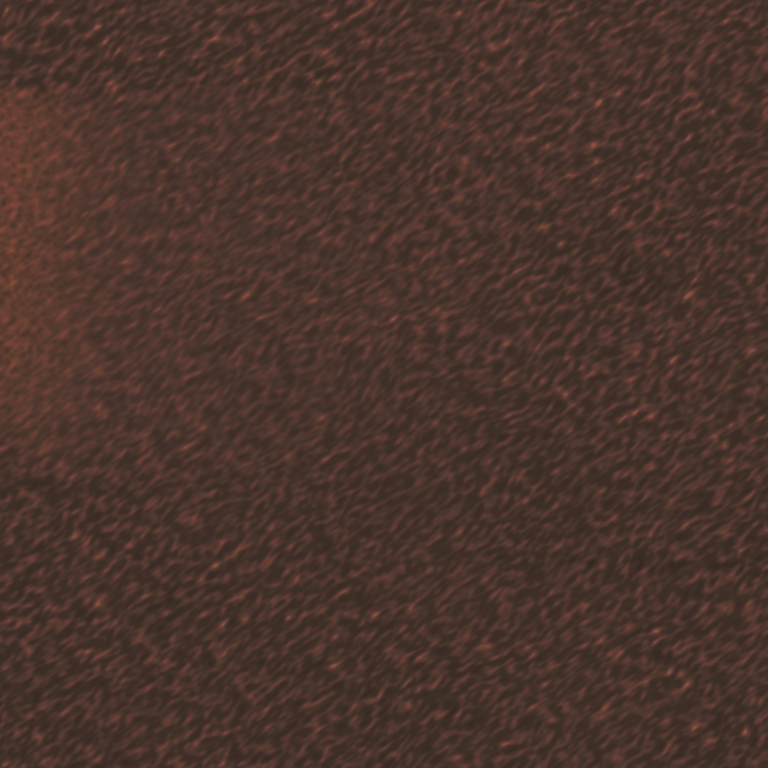
This texture is drawn by a Shadertoy shader. Its source:

```glsl
// Dark brown leather with fine slanted grain and a soft reddish glow at the left.

vec2 hashGradient(vec2 cell) {
    vec3 p = fract(cell.xyx * vec3(0.1031, 0.1030, 0.0973));
    p += dot(p, p.yzx + 33.33);
    float angle = 6.2832 * fract((p.x + p.y) * p.z);
    return vec2(cos(angle), sin(angle));
}

// Gradient noise, roughly -0.7 to 0.7
float noise(vec2 p) {
    vec2 i = floor(p), f = fract(p);
    vec2 u = f * f * f * (f * (f * 6.0 - 15.0) + 10.0);
    float a = dot(hashGradient(i), f);
    float b = dot(hashGradient(i + vec2(1, 0)), f - vec2(1, 0));
    float c = dot(hashGradient(i + vec2(0, 1)), f - vec2(0, 1));
    float d = dot(hashGradient(i + vec2(1, 1)), f - vec2(1, 1));
    return mix(mix(a, b, u.x), mix(c, d, u.x), u.y);
}

// Noise stretched along a direction; density is cells along and across it
float streaks(vec2 p, float angle, vec2 density) {
    vec2 along = vec2(cos(angle), sin(angle));
    vec2 across = vec2(-along.y, along.x);
    return noise(vec2(dot(p, along), dot(p, across)) * density + 140.0);
}

// Thin horizontal fold that wavers a little
float crease(vec2 p, float height) {
    float d = p.y - height - 0.02 * noise(vec2(p.x * 6.0, height * 30.0));
    return exp(-d * d / 0.00008);
}

vec3 leatherColor(float tone) {
    vec3 color = mix(vec3(0.18, 0.14, 0.115), vec3(0.24, 0.18, 0.15), smoothstep(-3.0, -1.1, tone));
    color = mix(color, vec3(0.29, 0.21, 0.18), clamp((tone + 1.1) / 1.0, 0.0, 1.0));
    color = mix(color, vec3(0.35, 0.23, 0.20), clamp((tone + 0.1) / 1.1, 0.0, 1.0));
    color = mix(color, vec3(0.41, 0.25, 0.21), clamp((tone - 1.0) / 1.1, 0.0, 1.0));
    return mix(color, vec3(0.54, 0.33, 0.25), clamp((tone - 2.1) / 1.8, 0.0, 1.0));
}

void mainImage(out vec4 fragColor, in vec2 fragCoord) {
    vec2 uv = fragCoord / iResolution.xy;

    // Bend the grain gently so that its direction wanders
    vec2 p = uv + 0.010 * vec2(noise(uv * 8.0), noise(uv * 8.0 + 17.0));
    p += 0.0025 * vec2(noise(uv * 27.0 + 5.0), noise(uv * 27.0 + 31.0));

    // Long ridges, steeper short ones and fine pores
    float grain = 0.85 * streaks(p, 0.56, vec2(38.0, 98.0));
    grain += 0.70 * streaks(p, 0.86, vec2(50.0, 118.0));
    grain += 0.65 * streaks(p, 0.62, vec2(80.0, 165.0));
    grain *= 3.3;
    grain += 0.17 * (grain * grain - 1.0);

    // Smoother, warmer panel with a firm upper edge
    float top = 1.0 - smoothstep(0.86, 0.90, uv.y + 0.01 * noise(uv * 5.0));
    float panel = top * smoothstep(0.30, 0.50, uv.y) * (1.0 - smoothstep(0.15, 0.75, uv.x));
    float glow = top * smoothstep(0.33, 0.60, uv.y) * exp(-uv.x * uv.x / 0.009);

    // Uneven shading, folds and one dark stain
    float shade = 0.38 * noise(uv * 4.0 + 9.0) + 0.25 * noise(uv * 11.0);
    shade -= 0.6 * crease(uv, 0.36) * (1.0 - smoothstep(0.1, 0.3, uv.x));
    shade -= 0.6 * crease(uv, 0.265) * smoothstep(0.6, 0.8, uv.x);
    vec2 stain = (uv - vec2(0.83, 0.63)) / vec2(0.04, 0.03);
    shade -= 0.7 * exp(-dot(stain, stain));

    // Rounder pebbles take over where the glow falls
    float pebbles = 3.0 * noise(uv * 95.0) + 2.0 * noise(uv * 140.0 + 60.0);
    grain = mix(grain, pebbles, 0.6 * glow);

    float calm = 1.0 - 0.25 * panel - 0.15 * smoothstep(0.35, 0.0, length(uv - vec2(0.5, 0.42)));
    float tone = 0.92 * grain * calm + shade + 0.40 * panel + 0.25 * (uv.y - 0.5) - 0.22;
    vec3 color = leatherColor(tone) + glow * (1.0 + 0.25 * grain) * vec3(0.085, 0.03, 0.01);
    fragColor = vec4(color, 1.0);
}
```
